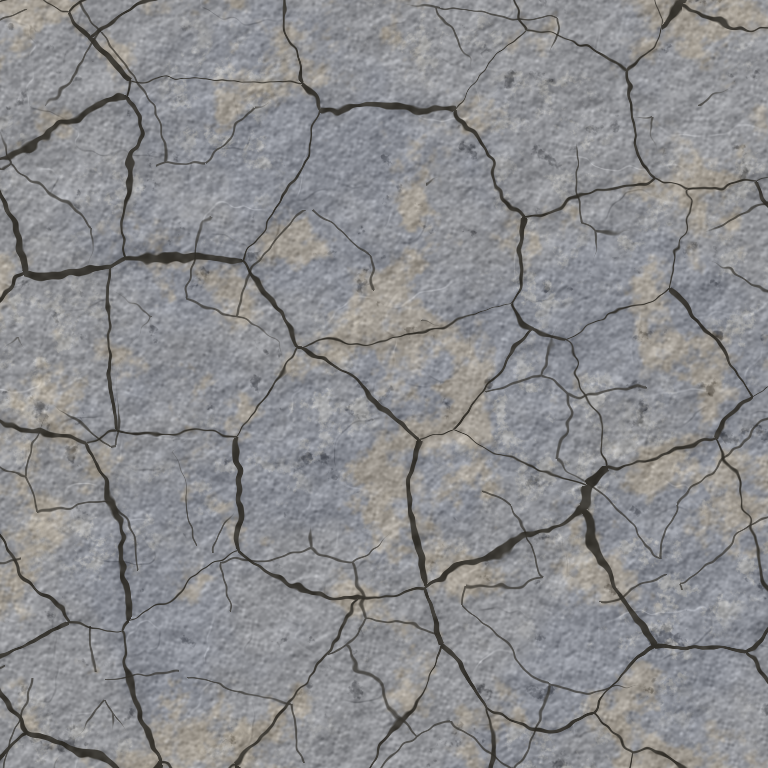
Write a WebGL 1 fragment shader that draws this texture.

```glsl
precision highp float;
// Weathered grey limestone split by a network of dark, jagged cracks.
// Warped Voronoi edges make the cracks; lit fractal relief with ledges,
// pale crust, tan stains and fine grain makes the rock between them.

uniform vec2 u_resolution;

const float SLAB_COUNT = 5.0;        // slabs across the canvas
const float HAIRLINE_COUNT = 8.0;    // finer cells carrying broken hairlines
const float CRACK_THIN = 0.0007;     // half widths, in canvas units
const float CRACK_WIDE = 0.0044;
const float HAIRLINE_WIDTH = 0.0014;
const float EDGE_SOFTNESS = 0.0010;
const float RELIEF_STEP = 0.002;
const float RELIEF_STRENGTH = 2.3;
const float GRAIN_STRENGTH = 0.10;
const vec2 TO_LIGHT = vec2(-0.45, 0.89);

const vec3 STONE = vec3(0.568, 0.573, 0.588);
const vec3 BLUE_STONE = vec3(0.535, 0.548, 0.580);
const vec3 PALE_CRUST = vec3(0.700, 0.695, 0.680);
const vec3 TAN_STAIN = vec3(0.690, 0.645, 0.570);
const vec3 CRACK_DARK = vec3(0.200, 0.190, 0.168);

float hash(vec2 p) {
  return fract(sin(dot(p, vec2(127.1, 311.7))) * 43758.5453);
}

vec2 hash2(vec2 p) {
  return vec2(hash(p), hash(p + 57.3));
}

float noise(vec2 p) {
  vec2 i = floor(p), f = fract(p);
  f = f * f * (3.0 - 2.0 * f);
  return mix(mix(hash(i), hash(i + vec2(1.0, 0.0)), f.x),
             mix(hash(i + vec2(0.0, 1.0)), hash(i + 1.0), f.x), f.y);
}

// Fractal noise, normalised to 0..1; gain sets the roughness.
float fbm(vec2 p, float gain) {
  float sum = 0.0, total = 0.0, amp = 1.0;
  for (int i = 0; i < 5; i++) {
    sum += amp * noise(p);
    total += amp;
    amp *= gain;
    p = mat2(1.6, 1.2, -1.2, 1.6) * p + 17.3;
  }
  return sum / total;
}

vec2 noise2(vec2 p) {
  return vec2(noise(p), noise(p + 31.7)) - 0.5;
}

// Bends straight cell edges into wandering, jagged ones.
vec2 jag(vec2 p) {
  return p + 0.060 * noise2(p * 6.0) + 0.018 * noise2(p * 24.0)
           + 0.006 * noise2(p * 80.0);
}

// Returns the distance to the nearest cell edge and that edge's random value.
vec2 cellEdge(vec2 p) {
  vec2 home = floor(p), nearCell = home, nearOffset = vec2(0.0);
  float best = 9.0;
  for (int y = -1; y <= 1; y++)
    for (int x = -1; x <= 1; x++) {
      vec2 cell = home + vec2(float(x), float(y));
      vec2 offset = cell + hash2(cell) - p;
      float d = dot(offset, offset);
      if (d < best) { best = d; nearCell = cell; nearOffset = offset; }
    }
  vec2 edge = vec2(9.0, 0.0);
  for (int y = -2; y <= 2; y++)
    for (int x = -2; x <= 2; x++) {
      vec2 cell = nearCell + vec2(float(x), float(y));
      vec2 offset = cell + hash2(cell) - p;
      vec2 span = offset - nearOffset;
      if (dot(span, span) > 0.0001) {
        float d = dot(0.5 * (offset + nearOffset), normalize(span));
        if (d < edge.x) edge = vec2(d, hash(cell + nearCell + 0.5));
      }
    }
  return edge;
}

// Rough surface height with shallow broken ledges.
float height(vec2 p) {
  vec2 q = p + 0.03 * noise2(p * 22.0) + 0.010 * noise2(p * 70.0);
  float ledges = smoothstep(0.50, 0.55, noise(q * 9.0))
               + smoothstep(0.62, 0.68, noise(q * 17.0 + 8.0));
  return fbm(p * 14.0, 0.62) + 0.045 * ledges;
}

void main() {
  vec2 p = gl_FragCoord.xy / u_resolution.y;
  float soft = max(EDGE_SOFTNESS, 0.7 / u_resolution.y);

  // Rock colour: blue-grey drift, pale crust and tan stains near cracks
  vec2 bent = jag(p);
  vec2 slab = cellEdge(bent * SLAB_COUNT + 3.0);
  float slabDist = slab.x / SLAB_COUNT;
  float drift = fbm(p * 5.0 + 4.0, 0.6);
  float crust = smoothstep(0.53, 0.70, fbm(p * 38.0, 0.7))
              * smoothstep(0.38, 0.62, fbm(p * 7.0 + 21.0, 0.6));
  float stain = smoothstep(0.56, 0.72, fbm(p * 13.0 + 40.0, 0.65)
              + 0.07 * exp(-slabDist / 0.025));
  vec3 color = mix(STONE, BLUE_STONE, smoothstep(0.40, 0.64, drift));
  color = mix(color, PALE_CRUST, 0.65 * crust);
  color = mix(color, TAN_STAIN, 0.60 * stain);

  // Relief lighting, grain and small pits
  float slope = height(p) - height(p + RELIEF_STEP * TO_LIGHT);
  color += clamp(RELIEF_STRENGTH * slope, -0.17, 0.15);
  color += GRAIN_STRENGTH * (noise(p * 240.0) - 0.5);
  color -= 0.16 * smoothstep(0.70, 0.80, fbm(p * 30.0 + 70.0, 0.6));

  // Broken hairlines, then the main cracks with shaded lips
  vec2 fine = cellEdge(bent * HAIRLINE_COUNT + 19.0);
  float present = step(0.45, fine.y) * smoothstep(0.42, 0.60, noise(p * 8.0 + 5.0));
  float hairWidth = HAIRLINE_WIDTH * present;
  float hair = present * (1.0 - smoothstep(hairWidth - soft, hairWidth + soft, fine.x / HAIRLINE_COUNT));
  color = mix(color, CRACK_DARK, 0.70 * hair);

  float width = mix(CRACK_THIN, CRACK_WIDE, slab.y) * (0.35 + 1.1 * noise(p * 18.0 + 11.0));
  float crack = 1.0 - smoothstep(width - soft, width + soft, slabDist);
  color -= 0.13 * (0.4 + 0.6 * slab.y) * exp(-slabDist / 0.005);
  color = mix(color, CRACK_DARK + 0.10 * (noise(p * 120.0) - 0.5), 0.92 * crack);

  gl_FragColor = vec4(clamp(color, 0.0, 1.0), 1.0);
}
```
